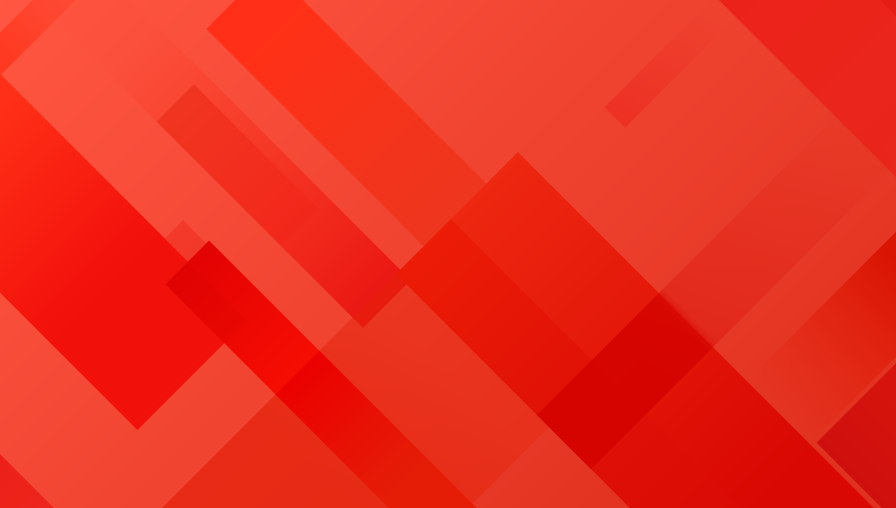
Write a WebGL 2 fragment shader that draws this background.

```glsl
#version 300 es
precision highp float;
// Overlapping translucent red panels, all turned by 45 degrees.
// Each panel is a box in diagonal coordinates, blended over the previous
// ones with a colour and opacity that run along one of its axes.

uniform vec2 u_resolution;
out vec4 fragColor;

const float FAR = 9.0;   // stands for an edge beyond the canvas

const vec3 CORAL   = vec3(1.00, 0.34, 0.26);
const vec3 BRICK   = vec3(0.88, 0.19, 0.12);
const vec3 FLAME   = vec3(1.00, 0.19, 0.09);
const vec3 SCARLET = vec3(0.95, 0.06, 0.04);
const vec3 CRIMSON = vec3(0.92, 0.09, 0.07);
const vec3 RUST    = vec3(0.89, 0.12, 0.03);
const vec3 DEEP    = vec3(0.83, 0.01, 0.00);

float ramp(float from, float to, float x) {
    return clamp((x - from) / (to - from), 0.0, 1.0);
}

// Soft mask of the box spanning (across.x..across.y, along.x..along.y)
float boxMask(vec2 q, vec2 across, vec2 along, float soft) {
    vec2 low = q - vec2(across.x, along.x);
    vec2 high = vec2(across.y, along.y) - q;
    vec2 inside = min(low, high);
    return smoothstep(-soft, soft, min(inside.x, inside.y));
}

// Blends a panel over the base; t runs from the start to the end paint
vec3 panel(vec3 base, vec2 q, vec2 across, vec2 along, vec4 start, vec4 end, float t) {
    vec4 paint = mix(start, end, t);
    float mask = boxMask(q, across, along, 1.0 / u_resolution.y);
    return mix(base, paint.rgb, paint.a * mask);
}

vec3 leftPanels(vec3 c, vec2 q) {
    // Corner stripe and corner wedge
    c = panel(c, q, vec2(-FAR, FAR), vec2(0.064, 0.149),
              vec4(FLAME, 0.75), vec4(FLAME, 0.15), ramp(-0.1, 0.2, q.x));
    c = panel(c, q, vec2(-FAR, -0.894), vec2(-FAR, FAR),
              vec4(CRIMSON, 0.9), vec4(CRIMSON, 0.7), ramp(0.8, 1.1, q.y));
    // Wide slab on the left edge and its faint shadow
    c = panel(c, q, vec2(-0.145, -0.073), vec2(0.794, 1.117),
              vec4(CRIMSON, 0.35), vec4(CRIMSON, 0.25), ramp(0.8, 1.1, q.y));
    c = panel(c, q, vec2(-0.576, -0.145), vec2(-FAR, 1.117),
              vec4(FLAME, 1.0), vec4(SCARLET, 0.98), ramp(0.2, 0.75, q.y));
    // Two nested bars with a shared lower edge
    c = panel(c, q, vec2(0.069, 0.257), vec2(-FAR, 1.360),
              vec4(FLAME, 0.04), vec4(CRIMSON, 0.95), ramp(0.35, 1.3, q.y));
    c = panel(c, q, vec2(0.069, 0.216), vec2(0.548, 1.037),
              vec4(RUST, 0.45), vec4(SCARLET, 0.15), ramp(0.548, 1.037, q.y));
    return c;
}

vec3 lowerPanels(vec3 c, vec2 q) {
    // Broad floor with a paler wedge
    c = panel(c, q, vec2(-FAR, 0.240), vec2(1.319, 1.922),
              vec4(RUST, 0.35), vec4(RUST, 0.65), ramp(0.15, -0.3, q.x));
    c = panel(c, q, vec2(-FAR, 0.240), vec2(1.922, FAR),
              vec4(BRICK, 0.2), vec4(BRICK, 0.5), ramp(1.9, 2.2, q.y));
    // Dark bar running out at the bottom
    c = panel(c, q, vec2(-0.234, -0.062), vec2(0.885, FAR),
              vec4(0.89, 0.01, 0.01, 1.0), vec4(0.96, 0.05, 0.01, 1.0), ramp(0.885, 1.3, q.y));
    c = panel(c, q, vec2(-0.234, -0.062), vec2(1.319, FAR),
              vec4(0.92, 0.0, 0.0, 0.95), vec4(RUST, 0.9), ramp(1.319, 1.75, q.y));
    c = panel(c, q, vec2(-0.234, -0.145), vec2(0.885, 1.117),
              vec4(DEEP, 0.25), vec4(DEEP, 0.2), ramp(0.885, 1.117, q.y));
    return c;
}

vec3 centrePanels(vec3 c, vec2 q) {
    // Upper band, then the wide lower band with an inner stripe
    c = panel(c, q, vec2(0.349, 0.596), vec2(0.463, 1.319),
              vec4(FLAME, 1.0), vec4(0.93, 0.19, 0.09, 0.75), ramp(0.6, 1.319, q.y));
    c = panel(c, q, vec2(0.240, 0.720), vec2(1.319, FAR),
              vec4(0.93, 0.14, 0.05, 0.9), vec4(0.85, 0.03, 0.01, 1.0), ramp(1.319, 2.5, q.y));
    c = panel(c, q, vec2(0.240, 0.456), vec2(1.319, FAR),
              vec4(0.92, 0.08, 0.0, 0.6), vec4(0.86, 0.05, 0.02, 0.6), ramp(1.319, 2.0, q.y));
    // Crossing bar, fading towards the upper right
    c = panel(c, q, vec2(0.240, FAR), vec2(1.874, 2.087),
              vec4(DEEP, 0.9), vec4(DEEP, 0.0), ramp(0.55, 1.45, q.x) * 0.4 + 0.6 * ramp(0.70, 0.74, q.x));
    return c;
}

vec3 rightPanels(vec3 c, vec2 q) {
    // Upper corner and small floating bar
    c = panel(c, q, vec2(1.415, FAR), vec2(-FAR, FAR),
              vec4(CRIMSON, 0.75), vec4(CRIMSON, 0.55), ramp(1.4, 2.1, q.y));
    c = panel(c, q, vec2(1.732, FAR), vec2(-FAR, FAR),
              vec4(DEEP, 0.25), vec4(DEEP, 0.25), 0.0);
    c = panel(c, q, vec2(0.979, 1.376), vec2(1.401, 1.482),
              vec4(CRIMSON, 0.4), vec4(CRIMSON, 0.0), ramp(0.979, 1.376, q.x));
    // Glow at the right edge and lower corner slab
    c = panel(c, q, vec2(0.720, FAR), vec2(2.220, 2.466),
              vec4(RUST, 0.0), vec4(0.85, 0.07, 0.0, 0.95), ramp(0.72, 1.25, q.x));
    c = panel(c, q, vec2(0.736, FAR), vec2(2.479, FAR),
              vec4(0.81, 0.06, 0.05, 1.0), vec4(0.84, 0.08, 0.05, 1.0), ramp(0.74, 1.0, q.x));
    return c;
}

void main() {
    vec2 p = gl_FragCoord.xy / u_resolution.y;
    // x counts across the falling diagonals, y along them
    vec2 q = vec2(p.x + p.y - 1.0, p.x - p.y + 1.0);

    vec3 color = mix(CORAL, BRICK, ramp(0.0, 2.6, q.y));
    color = leftPanels(color, q);
    color = lowerPanels(color, q);
    color = centrePanels(color, q);
    color = rightPanels(color, q);
    fragColor = vec4(color, 1.0);
}
```
